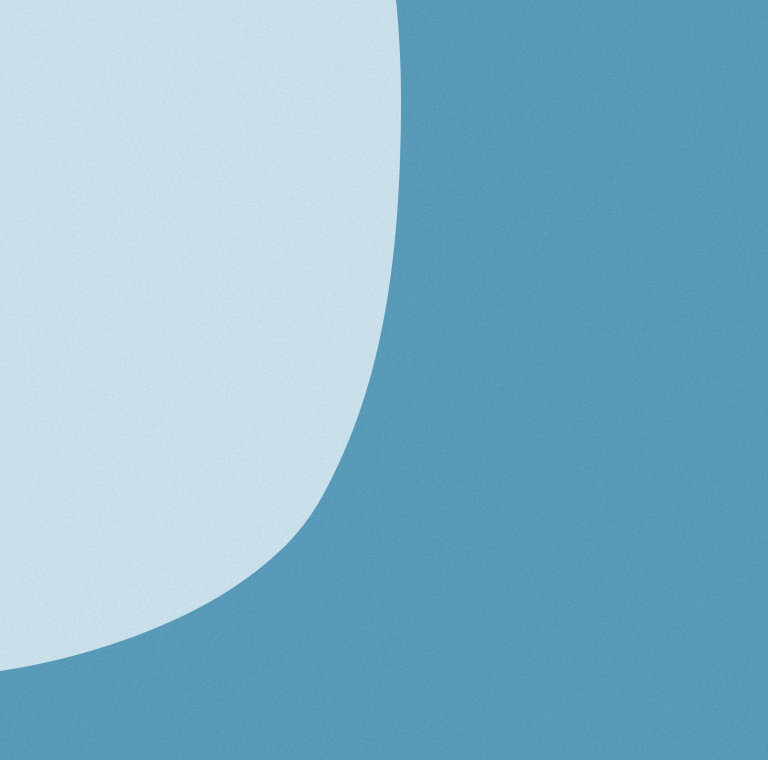
This background is drawn by a Shadertoy shader. Its source:

```glsl
// Draws a pale rounded form entering from the upper left over a grainy blue field.
#define FIELD_COLOR vec3(0.347, 0.603, 0.724)
#define FORM_COLOR vec3(0.788, 0.874, 0.914)
#define UNITS_PER_HEIGHT 7.6
#define RIGHT_REACH 4.01
#define LOWER_REACH 6.71
#define CORNER_BLEND 0.06
#define GRAIN_DENSITY 490.0
#define GRAIN_STRENGTH 0.042
#define MOTTLE_DENSITY 210.0
#define MOTTLE_STRENGTH 0.016

vec2 hash2(vec2 cell) {
    vec3 h = fract(cell.xyx * vec3(0.1031, 0.1030, 0.0973));
    h += dot(h, h.yzx + 33.33);
    return fract((h.xx + h.yz) * h.zy);
}

// Distance to the nearest scattered point, centred near zero
float cellularNoise(vec2 p) {
    vec2 cell = floor(p);
    float nearest = 2.0;
    for (int j = -1; j <= 1; j++) {
        for (int i = -1; i <= 1; i++) {
            vec2 neighbor = cell + vec2(i, j);
            nearest = min(nearest, distance(p, neighbor + hash2(neighbor)));
        }
    }
    return nearest - 0.45;
}

float smoothMin(float a, float b, float width) {
    float h = max(width - abs(a - b), 0.0) / width;
    return min(a, b) - 0.25 * h * h * width;
}

// Positive inside the form; q runs right and down from the upper left corner
float formField(vec2 q) {
    // Right side: a bulge whose inset grows away from its widest point
    float s = q.y - 1.0;
    float bend = s < 0.0 ? 0.05 : 0.0263 + s * (0.00245 + 0.0009 * s);
    float right = RIGHT_REACH - bend * s * s - q.x;

    // Lower side: a shallow rise that steepens toward the corner
    float u = q.x;
    float rise = u * (0.15 + 0.079 * u + 0.00034 * pow(u, 5.0));
    float lower = LOWER_REACH - rise - q.y;

    return smoothMin(right, lower, CORNER_BLEND);
}

void mainImage(out vec4 fragColor, in vec2 fragCoord) {
    vec2 p = fragCoord / iResolution.y;

    // Flat shapes with an edge one screen step wide
    float field = formField(vec2(p.x, 1.0 - p.y) * UNITS_PER_HEIGHT);
    float slope = length(vec2(dFdx(field), dFdy(field)));
    float coverage = clamp(field / slope + 0.5, 0.0, 1.0);
    vec3 color = mix(FIELD_COLOR, FORM_COLOR, coverage);

    // Paper texture: sharp fine grain over a softer mottle
    color += GRAIN_STRENGTH * cellularNoise(p * GRAIN_DENSITY);
    color += MOTTLE_STRENGTH * cellularNoise(p * MOTTLE_DENSITY + 17.3);

    fragColor = vec4(color, 1.0);
}
```
